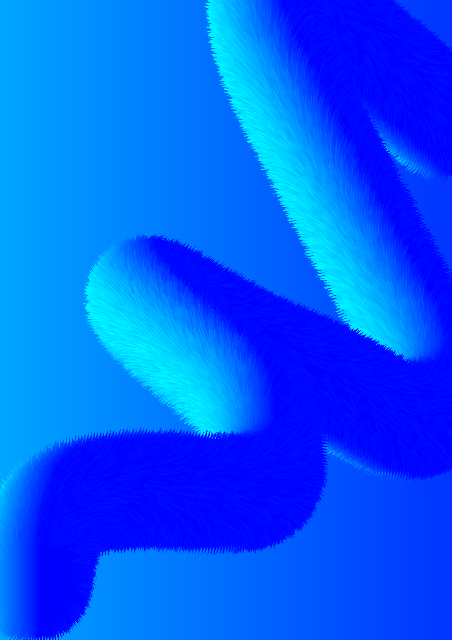
Write a WebGL 2 fragment shader that draws this background.

```glsl
#version 300 es
precision highp float;
// A furry blue tube winding over a horizontal azure gradient.

uniform vec2 u_resolution;
out vec4 fragColor;

// Control polygon of the spine, in units of canvas height, back to front
const int COUNT = 21;
const vec2 SPINE[COUNT] = vec2[COUNT](
  vec2(.729, .779), vec2(.664, .837), vec2(.534, .948), vec2(.414, 1.065),
  vec2(.419, .922), vec2(.508, .753), vec2(.605, .564), vec2(.710, .375),
  vec2(.632, .329), vec2(.508, .408), vec2(.391, .453), vec2(.212, .557),
  vec2(.247, .499), vec2(.326, .434), vec2(.410, .355), vec2(.423, .232),
  vec2(.326, .229), vec2(.195, .238), vec2(.078, .212), vec2(.052, .102),
  vec2(.047, .070));

float hash(vec2 p) {
  return fract(sin(dot(p, vec2(127.1, 311.7))) * 43758.5453);
}

// Quadratic B-spline piece around control point i
vec2 spinePoint(int i, float t) {
  vec2 start = 0.5 * (SPINE[i - 1] + SPINE[i]);
  vec2 end = 0.5 * (SPINE[i] + SPINE[i + 1]);
  return mix(mix(start, SPINE[i], t), mix(SPINE[i], end, t), t);
}

// One spiky disc: x is its green level, y its coverage
vec2 furDisc(vec2 q, float id, float pixel) {
  float d = length(q);
  float hairs = 120.0;
  float a = atan(q.y, q.x) / 6.2831853 * hairs + (d - 0.081) * 55.0;
  float h = hash(vec2(mod(floor(a), hairs), id));
  float taper = 1.0 - abs(2.0 * fract(a) - 1.0);
  float edge = 0.081 + 0.018 * mix(0.3, 1.0, h) * taper;
  float coverage = clamp(0.5 + (edge - d) / (2.5 * pixel), 0.0, 1.0);

  // Cyan on the left fades to deep blue just right of the centre
  float green = 0.95 * clamp((0.15 - q.x / 0.094) / 1.15, 0.0, 1.0);
  green += 0.09 * (h - 0.4) * smoothstep(0.06, 0.085, d);
  return vec2(clamp(green, 0.0, 1.0), coverage);
}

void main() {
  vec2 p = gl_FragCoord.xy / u_resolution.y;
  float pixel = 1.0 / u_resolution.y;
  const int STEPS = 24;
  float green = 0.0;
  float clear = 1.0;

  // Composite the discs from the front end of the tube to the back
  for (int i = COUNT - 2; i >= 1; i--) {
    if (clear < 0.01) break;
    if (distance(p, SPINE[i]) > 0.22) continue;
    for (int k = STEPS; k >= 1; k--) {
      vec2 q = p - spinePoint(i, float(k) / float(STEPS));
      if (dot(q, q) > 0.0106) continue;
      vec2 disc = furDisc(q, float(i * STEPS + k), pixel);
      green += clear * disc.y * disc.x;
      clear *= 1.0 - disc.y;
      if (clear < 0.01) break;
    }
  }

  // Background gradient, light at the left
  green += clear * mix(0.65, 0.2, gl_FragCoord.x / u_resolution.x);
  fragColor = vec4(0.0, green, 1.0, 1.0);
}
```
